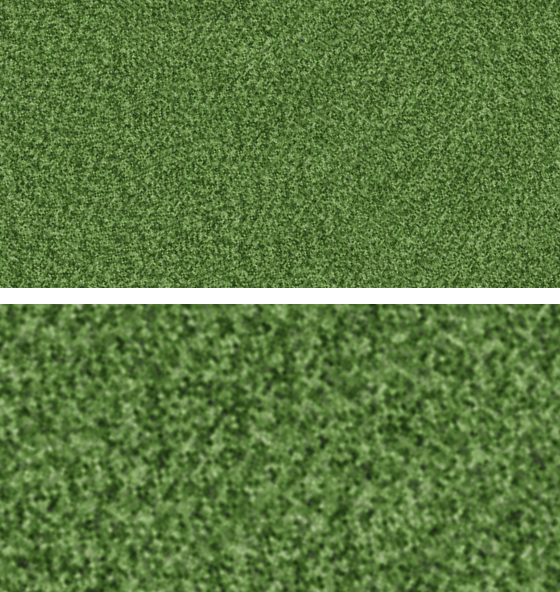
Top: the whole. Bottom: its middle third, enlarged.
A WebGL 2 fragment shader for this texture:

```glsl
#version 300 es
precision highp float;
// Dense short turf: fine, even, directionless green grain.

#define GRAIN 155.0                  // main grains per canvas height
#define FINE_RATIO 1.6               // fine grain frequency against main
#define CLUMP_RATIO 0.28             // clump frequency against main
#define WEIGHTS vec3(0.7, 0.3, 0.12) // main, fine, clump
#define CONTRAST 3.8
#define MID_GREEN vec3(0.33, 0.47, 0.21)
#define SLOPE vec3(0.16, 0.17, 0.135) // colour change from mid to light
#define CURVE vec3(0.02, 0.0, 0.035)  // paler bend at both ends
#define DRY_TINT vec3(0.03, -0.005, 0.05)

uniform vec2 u_resolution;
out vec4 fragColor;

float hash(vec2 p) {
    return fract(sin(dot(p, vec2(127.1, 311.7))) * 43758.5453);
}

// Smooth value noise in 0..1
float valueNoise(vec2 p) {
    vec2 cell = floor(p);
    vec2 f = fract(p);
    vec2 s = f * f * (3.0 - 2.0 * f);
    float low = mix(hash(cell), hash(cell + vec2(1.0, 0.0)), s.x);
    float high = mix(hash(cell + vec2(0.0, 1.0)), hash(cell + vec2(1.0, 1.0)), s.x);
    return mix(low, high, s.y);
}

mat2 rotation(float angle) {
    float c = cos(angle);
    float s = sin(angle);
    return mat2(c, s, -s, c);
}

void main() {
    vec2 p = gl_FragCoord.xy / u_resolution.y * GRAIN;

    // Layers are turned against each other to hide the lattice
    vec3 layers = vec3(
        valueNoise(rotation(0.6) * p + 17.3),
        valueNoise(rotation(1.1) * p * FINE_RATIO + 71.9),
        valueNoise(rotation(0.3) * p * CLUMP_RATIO + 43.1));
    float tone = clamp(dot(layers - 0.5, WEIGHTS) * CONTRAST, -1.7, 1.7);

    // Tone ramp from deep shade to pale blade tips
    vec3 color = MID_GREEN + SLOPE * tone + CURVE * tone * tone;

    // Scattered greyer, drier grains
    float dry = smoothstep(0.5, 0.8, valueNoise(rotation(0.9) * p + 131.7));
    color += DRY_TINT * dry;

    fragColor = vec4(clamp(color, 0.0, 1.0), 1.0);
}
```
